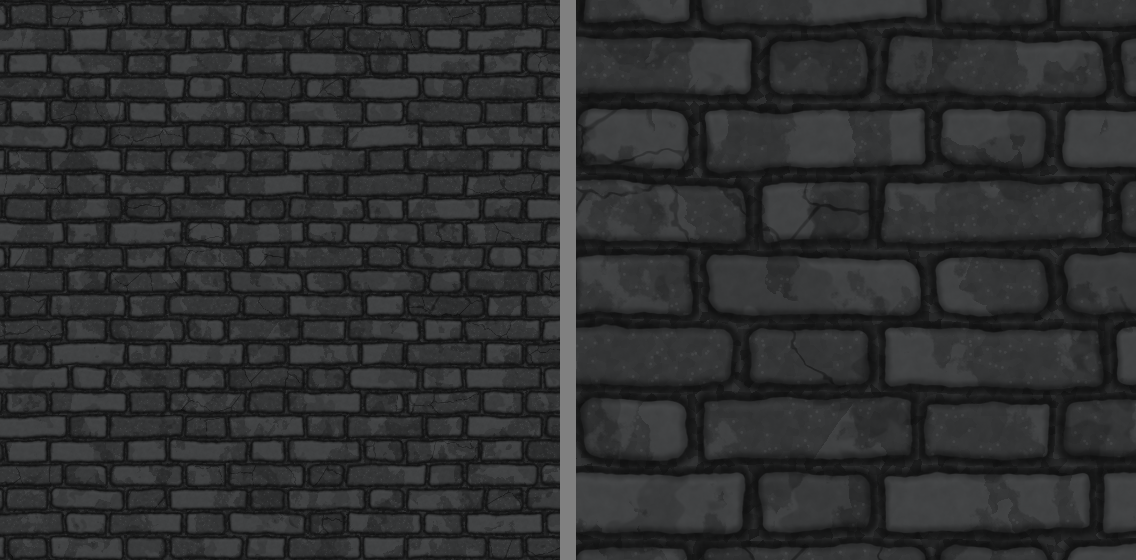
Left, the full canvas; right, a detail of the centre.
Reproduce this texture procedurally as a WebGL 1 fragment shader.

```glsl
precision highp float;
// Charcoal brick wall in alternating long and short bricks, worn and patchy, with dark joints.

uniform vec2 u_resolution;

float hash(vec2 p) {
  vec3 h = fract(p.xyx * 0.1031);
  h += dot(h, h.yzx + 33.33);
  return fract((h.x + h.y) * h.z);
}

// Layered sines, roughly -1 to 1.
float waves(vec2 p) {
  float sum = 0.0, amp = 0.5;
  for (int i = 0; i < 5; i++) {
    p = mat2(0.8, -0.6, 0.6, 0.8) * p * 1.8 + 2.3;
    sum += amp * sin(p.x + 1.6 * sin(p.y));
    amp *= 0.62;
  }
  return sum;
}

// Cellular noise: nearest distance, gap to the second nearest, random value of the cell.
vec3 cells(vec2 p) {
  vec2 base = floor(p);
  float near = 9.0, second = 9.0, value = 0.0;
  for (int j = -1; j <= 1; j++) {
    for (int i = -1; i <= 1; i++) {
      vec2 id = base + vec2(float(i), float(j));
      vec2 site = id + vec2(hash(id), hash(id + 57.3));
      float d = distance(p, site);
      if (d < near) {
        second = near;
        near = d;
        value = hash(id + 19.7);
      } else {
        second = min(second, d);
      }
    }
  }
  return vec3(near, second - near, value);
}

float roundedBox(vec2 q, vec2 halfSize, float radius) {
  vec2 e = abs(q) - halfSize + radius;
  return length(max(e, 0.0)) + min(max(e.x, e.y), 0.0) - radius;
}

void main() {
  // One unit is the height of a course.
  vec2 p = gl_FragCoord.xy / u_resolution.y * 23.13;
  float pixel = 23.13 / u_resolution.y;
  vec2 bent = p + 0.045 * vec2(waves(p * 0.8), waves(p * 0.6 + 40.0));

  // Flemish bond: a long and a short brick per pair, shifted by half on odd courses.
  float row = floor(bent.y);
  float x = (bent.x - 2.02) / 4.91 - 0.5 * mod(row, 2.0);
  float pair = floor(x);
  float along = fract(x) * 4.91;
  float split = 3.2 + 0.3 * (hash(vec2(pair, row) + 8.1) - 0.5);
  float isShort = step(split, along);
  vec2 id = vec2(pair * 2.0 + isShort, row);
  float seed = hash(id), chip = hash(id + 31.7), age = hash(id + 73.1);

  // Brick outline with a slight tilt, uneven size and ragged edge.
  float start = isShort * split;
  float width = mix(split, 4.91 - split, isShort);
  vec2 q = vec2(along - start - 0.5 * width, fract(bent.y) - 0.5);
  q.y += q.x * (chip - 0.5) * 0.05;
  vec2 halfSize = vec2(0.5 * width - 0.09 - 0.05 * chip, 0.415 - 0.04 * seed);
  float d = roundedBox(q, halfSize, 0.07 + 0.16 * chip * chip);
  d += 0.028 * waves(p * 2.2 + seed * 40.0);

  vec3 grain = cells(p * 9.0);
  float fine = waves(p * 7.0 + seed * 20.0);

  // Hard-edged patches, broken up by upright streaks and coarse cells.
  vec2 local = p + seed * 37.0;
  vec3 flake = cells(vec2(local.x * 1.1, local.y * 0.6) + 0.12 * waves(p * 2.0));
  float worn = waves(local * vec2(0.65, 0.45)) + 0.9 * (flake.z - 0.5) + 1.1 * (age - 0.5);
  float patchy = smoothstep(-0.14, 0.0, worn + 0.12 * fine);
  float scorched = smoothstep(0.3, 0.45, waves(local * 0.8 + 15.0) + 0.7 * (chip - 0.5));
  float face = 0.263 - 0.052 * patchy - 0.032 * scorched;
  face += 0.008 * fine + 0.016 * (grain.z - 0.5) * (0.4 + patchy);
  face += 0.045 * patchy * smoothstep(0.25, 0.1, grain.x) * step(0.75, grain.z);

  // Cracks across a few bricks.
  float crack = cells(local * 0.75 + 0.1 * waves(p * 1.5)).y;
  face -= 0.07 * step(0.78, age) * smoothstep(0.05, 0.01, crack);

  // Dim rim, faint light on the upper edge and shade on the lower one.
  face *= mix(0.72, 1.0, smoothstep(0.0, 0.11, -d));
  face += 0.022 * smoothstep(0.2, 0.38, q.y) - 0.025 * smoothstep(0.2, 0.4, -q.y);

  // Gritty mortar, nearly black beside the bricks.
  float mortar = 0.083 + 0.07 * smoothstep(0.03, 0.16, d) * (0.5 + grain.z);
  mortar += 0.022 * (grain.z - 0.5) + 0.012 * fine;

  float tone = mix(face, mortar, smoothstep(-pixel, pixel, d));
  gl_FragColor = vec4(tone * vec3(0.975, 0.995, 1.01), 1.0);
}
```
